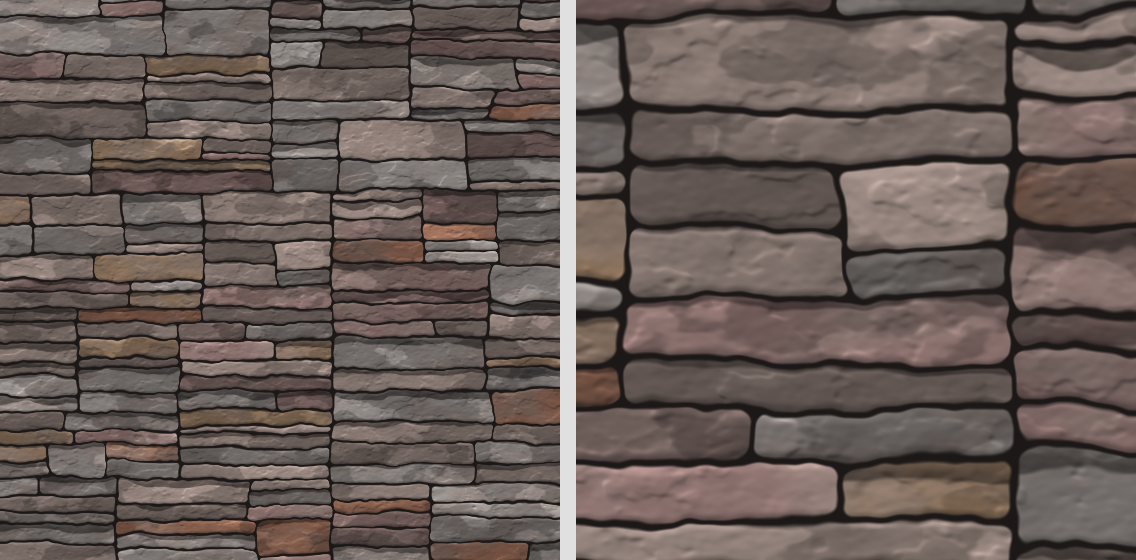
Left, the full canvas; right, a detail of the centre.
Give the GLSL for this texture, as a three.js fragment shader.

```glsl
varying vec2 vUv;

const vec3 GREY = vec3(0.465, 0.445, 0.435);
const vec3 TAUPE = vec3(0.445, 0.395, 0.375);
const vec3 MAUVE = vec3(0.430, 0.350, 0.340);
const vec3 BROWN = vec3(0.470, 0.385, 0.310);
const vec3 RUST = vec3(0.500, 0.355, 0.290);
const vec3 JOINT_COLOR = vec3(0.110, 0.095, 0.090);

const float SEED = 0.37;
const int CUT_LEVELS = 14;
const vec2 SMALL_LIMIT = vec2(0.20, 0.036);
const vec2 LARGE_LIMIT = vec2(0.44, 0.085);
const float BED_TILT = 0.03;
const float SIDE_SLANT = 3.0;
const float CORNER_RADIUS = 0.009;
const float JOINT_WIDTH = 0.0023;
const float OVERHANG = 0.013;
const float RELIEF = 3.0;
const float LIGHT_STEP = 0.002;
const vec2 LIGHT_DIR = vec2(-0.45, 0.89);

struct Stone {
  vec4 gap;   // distance to the left, bottom, right and top joint
  float id;
};

float hash(vec2 p) {
  return fract(sin(dot(p, vec2(127.1, 311.7))) * 43758.5453);
}

float rand(float id, float channel) {
  return hash(vec2(id * 13.0, channel));
}

float noise(vec2 p) {
  vec2 cell = floor(p), f = fract(p);
  f = f * f * (3.0 - 2.0 * f);
  float low = mix(hash(cell), hash(cell + vec2(1.0, 0.0)), f.x);
  float high = mix(hash(cell + vec2(0.0, 1.0)), hash(cell + 1.0), f.x);
  return mix(low, high, f.y);
}

float fbm(vec2 p) {
  float sum = 0.0, amplitude = 0.5;
  for (int i = 0; i < 5; i++) {
    sum += amplitude * noise(p);
    p = mat2(1.6, 1.2, -1.2, 1.6) * p + 3.7;
    amplitude *= 0.52;
  }
  return sum;
}

// Cuts the wall again and again until each block is stone sized
Stone findStone(vec2 p) {
  vec2 lo = vec2(-0.03), hi = vec2(1.03);
  vec4 gap = vec4(1.0);
  float id = SEED;
  for (int i = 0; i < CUT_LEVELS; i++) {
    vec2 size = hi - lo, mid = 0.5 * (lo + hi);
    vec2 limit = mix(SMALL_LIMIT, LARGE_LIMIT, vec2(rand(id, 1.0), rand(id, 2.0)));
    bvec2 big = greaterThan(size, limit);
    if (!any(big)) break;
    bool bed = big.y && (!big.x || size.x < size.y * mix(1.2, 3.5, rand(id, 3.0)));
    vec2 cut = mix(lo, hi, mix(0.32, 0.68, rand(id, 4.0)));
    float tilt = rand(id, 5.0) - 0.5;
    float side;
    if (bed) {
      side = p.y - cut.y - BED_TILT * tilt * (p.x - mid.x);
      if (side > 0.0) { lo.y = cut.y; gap.y = min(gap.y, side); }
      else { hi.y = cut.y; gap.w = min(gap.w, -side); }
    } else {
      float slant = SIDE_SLANT * tilt * tilt * tilt * min(1.0, 0.06 / size.y);
      side = p.x - cut.x - slant * (p.y - mid.y);
      if (side > 0.0) { lo.x = cut.x; gap.x = min(gap.x, side); }
      else { hi.x = cut.x; gap.z = min(gap.z, -side); }
    }
    id = rand(id, side > 0.0 ? 6.0 : 7.0);
  }
  return Stone(gap, id);
}

// Split rock face: rough grain with chipped terraces
float rockHeight(vec2 p) {
  float rough = fbm(p * vec2(11.0, 17.0));
  float level = rough * 5.0;
  float terrace = floor(level) + smoothstep(0.72, 1.0, fract(level));
  return rough + 0.09 * terrace;
}

vec3 stoneColor(float id) {
  float pick = rand(id, 8.0);
  vec3 color = mix(GREY, TAUPE, step(0.32, pick));
  color = mix(color, MAUVE, step(0.64, pick));
  color = mix(color, BROWN, step(0.81, pick));
  return mix(color, RUST, step(0.92, pick));
}

void main() {
  // Uneven joints
  vec2 wobble = vec2(noise(vUv * 24.0), noise(vUv * 24.0 + 40.0)) - 0.5;
  vec2 chips = vec2(noise(vUv * 95.0 + 9.0), noise(vUv * 95.0 + 70.0)) - 0.5;
  Stone stone = findStone(vUv + 0.009 * wobble + 0.003 * chips);
  vec2 inset = min(stone.gap.xy, stone.gap.zw);
  float edge = CORNER_RADIUS - length(max(CORNER_RADIUS - inset, 0.0));
  float width = JOINT_WIDTH * mix(0.5, 1.3, noise(vUv * 17.0 + 5.0));
  float joint = 1.0 - smoothstep(width * 0.35, width + 0.0008, edge);

  // Stone colour and stains
  vec2 face = vUv + 6.0 * vec2(rand(stone.id, 9.0), rand(stone.id, 10.0));
  float stain = fbm(face * vec2(13.0, 22.0));
  vec3 color = mix(stoneColor(stone.id), TAUPE, 0.6 * smoothstep(0.4, 0.7, stain));
  color *= mix(0.80, 1.16, rand(stone.id, 11.0));
  float facet = fbm(face * vec2(9.0, 15.0) + 20.0);
  color *= 0.94 + 0.22 * smoothstep(0.50, 0.54, facet);

  // Light from the upper left
  float slope = rockHeight(face) - rockHeight(face + LIGHT_STEP * LIGHT_DIR);
  float light = 1.0 + clamp(RELIEF * slope, -0.42, 0.55);
  float topLip = smoothstep(0.001, 0.003, stone.gap.w) * (1.0 - smoothstep(0.003, 0.008, stone.gap.w));
  light += 0.30 * topLip * noise(vUv * 40.0);
  light *= mix(0.68, 1.0, smoothstep(0.001, 0.007, stone.gap.y));

  // Shadow of the stone above
  float recess = rand(stone.id, 12.0);
  float reach = OVERHANG * recess * recess * mix(0.3, 1.6, noise(vUv * 22.0 + 30.0));
  light *= mix(0.58, 1.0, smoothstep(reach - 0.001, reach + 0.002, stone.gap.w));

  gl_FragColor = vec4(mix(color * light, JOINT_COLOR, joint), 1.0);
}
```
